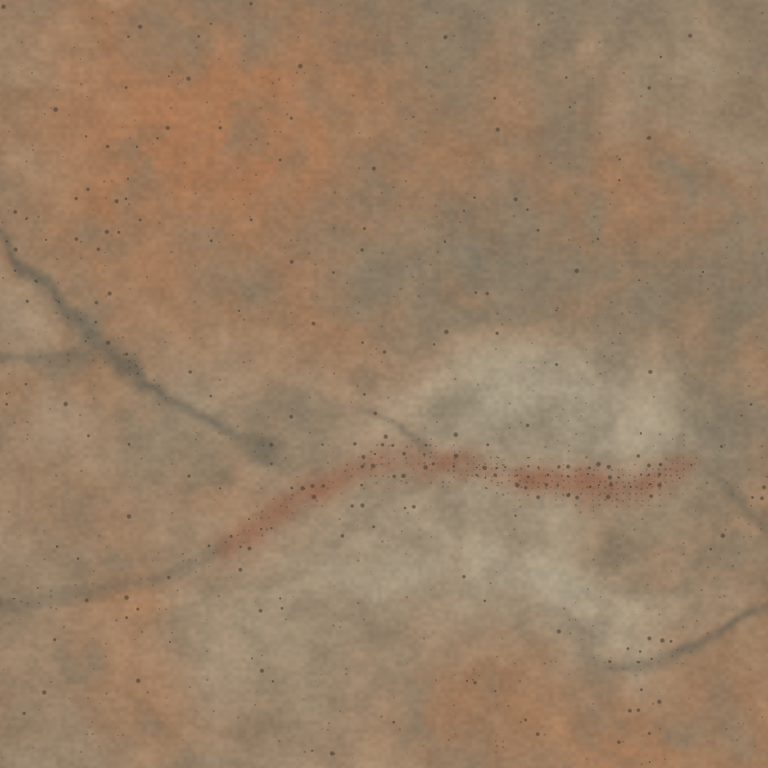
Reproduce this texture procedurally as a WebGL 2 fragment shader.

```glsl
#version 300 es
precision highp float;
// Weathered sandstone: warm orange stains and pale mineral clouds over brown,
// crossed by soft grey and rusty veins with dark pits.
// Warped value noise shapes the clouds, curves y = f(x) carry the veins.

#define WARP 0.13
#define CLOUD_SCALE 4.5
#define GRAIN_SCALE 170.0
#define GRAIN_AMOUNT 0.075
#define MOTTLE_AMOUNT 0.13
#define PIT_SCALE 75.0
#define BROWN vec3(0.575, 0.485, 0.390)
#define ORANGE vec3(0.670, 0.465, 0.325)
#define PALE vec3(0.680, 0.635, 0.545)
#define GREY vec3(0.485, 0.465, 0.400)
#define RUST vec3(0.560, 0.390, 0.300)
#define DARK vec3(0.290, 0.255, 0.215)

uniform vec2 u_resolution;
out vec4 fragColor;

float hash(vec2 p) {
    return fract(sin(dot(p, vec2(127.1, 311.7))) * 43758.5453);
}

float noise(vec2 p) {
    vec2 cell = floor(p), f = fract(p);
    f = f * f * (3.0 - 2.0 * f);
    float low = mix(hash(cell), hash(cell + vec2(1, 0)), f.x);
    float high = mix(hash(cell + vec2(0, 1)), hash(cell + vec2(1, 1)), f.x);
    return mix(low, high, f.y);
}

float fbm(vec2 p) {
    float sum = 0.0, amplitude = 0.5;
    for (int i = 0; i < 5; i++) {
        sum += amplitude * noise(p);
        p = mat2(1.6, 1.2, -1.2, 1.6) * p + 7.3;
        amplitude *= 0.5;
    }
    return sum;
}

// Soft elliptical cloud
float cloud(vec2 p, vec2 center, vec2 radius) {
    vec2 d = (p - center) / radius;
    return exp(-dot(d, d));
}

// Soft line at height y, fading in and out between two x values
float vein(vec2 p, float y, float width, float from, float to) {
    float d = (p.y - y) / width;
    float ends = smoothstep(from, from + 0.05, p.x) * (1.0 - smoothstep(to - 0.05, to, p.x));
    return exp(-d * d) * ends;
}

// Scattered round pits, one candidate per grid cell
float pits(vec2 p, float density) {
    vec2 cell = floor(p);
    vec2 center = 0.3 + 0.4 * vec2(hash(cell + 3.1), hash(cell + 8.7));
    float radius = mix(0.14, 0.34, hash(cell + 5.9));
    float present = step(hash(cell + 1.7), density);
    return present * (1.0 - smoothstep(radius * 0.3, radius, length(p - cell - center)));
}

void main() {
    vec2 p = gl_FragCoord.xy / u_resolution;
    vec2 warp = vec2(fbm(p * 6.0), fbm(p * 6.0 + 31.0)) - 0.48;
    vec2 q = p + WARP * warp;
    float broad = fbm(q * CLOUD_SCALE + 4.0) - 0.48;
    float fine = fbm(q * 17.0 + 12.0) - 0.48;

    // Orange stains: upper left, left edge and bottom
    float warm = 0.85 * cloud(q, vec2(0.18, 0.83), vec2(0.36, 0.24))
        + 0.65 * cloud(q, vec2(0.0, 0.40), vec2(0.16, 0.15))
        + 0.60 * cloud(q, vec2(0.12, 0.10), vec2(0.24, 0.12))
        + 0.75 * cloud(q, vec2(0.78, 0.02), vec2(0.30, 0.12))
        + 0.40 * cloud(q, vec2(0.82, 0.82), vec2(0.13, 0.13));
    warm = clamp(warm + 1.2 * broad + 0.9 * fine - 0.05, 0.0, 1.0);

    // Pale mineral clouds and cool grey shadows
    float pale = 0.95 * cloud(q, vec2(0.68, 0.48), vec2(0.23, 0.10))
        + 0.60 * cloud(q, vec2(0.62, 0.29), vec2(0.34, 0.13))
        + 0.65 * cloud(q, vec2(0.84, 0.20), vec2(0.13, 0.06))
        + 0.50 * cloud(q, vec2(0.32, 0.18), vec2(0.12, 0.09))
        + 0.35 * cloud(q, vec2(0.32, 0.46), vec2(0.20, 0.09));
    pale = clamp(pale - 0.9 * broad + 0.9 * fine - 0.02, 0.0, 1.0);
    float cool = 0.65 * cloud(q, vec2(0.92, 0.63), vec2(0.10, 0.07))
        + 0.55 * cloud(q, vec2(0.60, 0.69), vec2(0.22, 0.07))
        + 0.50 * cloud(q, vec2(0.76, 1.02), vec2(0.34, 0.10))
        + 0.50 * cloud(q, vec2(0.90, 0.44), vec2(0.12, 0.06));
    cool = clamp(cool + 0.6 * broad - 1.2 * fine, 0.0, 0.9);
    vec3 color = mix(BROWN, ORANGE, warm * 0.85);
    color = mix(color, PALE, pale * 0.9);
    color = mix(color, GREY, cool * 0.8);

    // Veins, slightly wavy and broken along their length
    vec2 v = p + 0.07 * warp + 0.012 * (noise(p * 45.0) - 0.5);
    float seamY = 0.20 + 0.185 * smoothstep(0.0, 0.5, v.x) + 0.02 * cos(14.0 * (v.x - 0.5));
    float grey = vein(v, 0.695 - 1.08 * v.x + 0.9 * v.x * v.x, 0.016, -0.1, 0.40);
    grey += 0.7 * vein(v, 0.54, 0.011, -0.1, 0.17);
    grey += 0.6 * vein(v, seamY, 0.014, -0.1, 0.32);
    grey += 0.8 * vein(v, 0.14 + 1.6 * (v.x - 0.83) * (v.x - 0.83), 0.009, 0.74, 1.1);
    grey += 0.6 * vein(v, 0.89 - 0.86 * v.x, 0.009, 0.46, 0.58);
    grey += 0.7 * vein(v, 1.18 - 0.84 * v.x, 0.014, 0.92, 1.1);
    float rust = vein(v, seamY, 0.024, 0.26, 0.92);
    float broken = 0.5 + 0.7 * noise(p * 38.0);
    color = mix(color, RUST, clamp(rust * broken * 0.75, 0.0, 1.0));
    color = mix(color, mix(GREY, DARK, 0.4), clamp(grey * broken * 0.75, 0.0, 1.0));

    // Mottling, fine grain and pits gathered along the veins
    float grain = noise(p * GRAIN_SCALE) + 0.5 * noise(p * GRAIN_SCALE * vec2(0.35, 1.1) + 9.0) - 0.75;
    float mottle = fbm(p * 34.0 + 50.0) - 0.48;
    color *= 1.0 + GRAIN_AMOUNT * grain + MOTTLE_AMOUNT * mottle;
    float density = 0.022 + 0.5 * rust * smoothstep(0.35, 0.7, p.x) + 0.2 * rust + 0.13 * grey;
    float pit = pits(p * PIT_SCALE, density) + 0.5 * pits(p * PIT_SCALE * 1.7 + 20.0, density * 1.5);
    color = mix(color, DARK, clamp(pit * 0.65, 0.0, 0.85));
    fragColor = vec4(color, 1.0);
}
```
